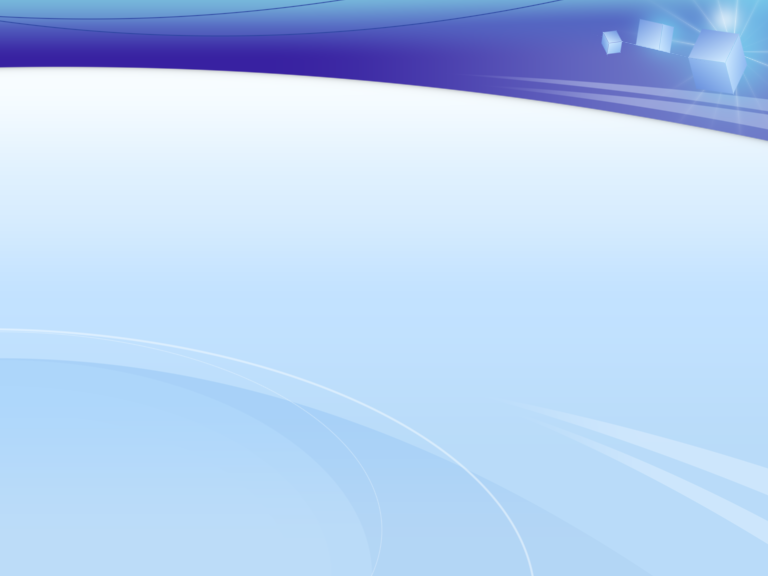
Reproduce this background procedurally as a WebGL 2 fragment shader.

```glsl
#version 300 es
precision highp float;
// A pale blue backdrop under a curved indigo header with glowing cubes.
// Ellipses and parabolas bound the soft layers; tapered ribbons sweep right,
// and each cube is three parallelograms that share one corner.
uniform vec2 u_resolution;
out vec4 outColor;

const vec3 WHITE = vec3(0.97, 0.99, 1.0);
const vec3 PALE = vec3(0.86, 0.935, 0.995);
const vec3 SKY = vec3(0.76, 0.885, 1.0);
const vec3 LOW_SKY = vec3(0.725, 0.86, 0.975);
const vec3 DEEP_SKY = vec3(0.65, 0.815, 0.97);
const vec3 MIST = vec3(0.74, 0.865, 0.975);
const vec3 TEAL = vec3(0.47, 0.73, 0.86);
const vec3 BLUE = vec3(0.33, 0.40, 0.76);
const vec3 INDIGO = vec3(0.22, 0.13, 0.63);
const vec3 LAVENDER = vec3(0.43, 0.47, 0.78);
const vec3 INK = vec3(0.16, 0.26, 0.62);
const vec3 CYAN = vec3(0.48, 0.86, 0.96);
const float EDGE_TOP = 0.884;
const float EDGE_BEND = 0.085;
const float RAY_COUNT = 17.0;
const vec2 GLOW_CENTER = vec2(1.272, 0.91);

float px; // one pixel in canvas heights

float fill(float d) { return smoothstep(px, -px, d); }

float stroke(float d, float halfWidth) { return fill(abs(d) - halfWidth); }

float hash(float n) { return fract(sin(n * 127.1) * 43758.5); }

// Approximate signed distance to an ellipse
float ellipse(vec2 p, vec2 center, vec2 radii) {
  vec2 q = (p - center) / radii;
  return (length(q) - 1.0) * length(q) / max(length(q / radii), 0.001);
}

// Band that widens from its start as it bends downward
float ribbon(vec2 p, vec2 start, float slope, float bend, float spread) {
  float t = p.x - start.x;
  float mid = start.y - slope * t - bend * t * t;
  return fill(abs(p.y - mid) - spread * t) * smoothstep(0.0, 0.3, t);
}

float glow(vec2 p, vec2 center, float size) {
  vec2 q = (p - center) / size;
  return exp(-dot(q, q));
}

// Blend one shaded parallelogram spanned by a and b
vec3 face(vec3 col, vec2 p, vec2 a, vec2 b, vec3 dark, vec3 light) {
  vec2 uv = inverse(mat2(a, b)) * p;
  vec2 edge = abs(uv - 0.5) - 0.5;
  float area = abs(a.x * b.y - a.y * b.x);
  float d = max(edge.x * area / length(b), edge.y * area / length(a));
  vec3 shade = mix(dark, light, clamp(0.5 * (uv.x + uv.y), 0.0, 1.0));
  return mix(col, shade, fill(d));
}

vec3 cube(vec3 col, vec2 p, vec2 a, vec2 b, vec2 c) {
  col = face(col, p, a, c, vec3(0.66, 0.82, 0.97), vec3(0.42, 0.57, 0.87));
  col = face(col, p, b, c, vec3(0.80, 0.91, 1.0), vec3(0.55, 0.72, 0.94));
  return face(col, p, a, b, vec3(0.82, 0.92, 1.0), vec3(0.45, 0.60, 0.88));
}

vec3 body(vec2 p) {
  vec3 col = mix(LOW_SKY, SKY, smoothstep(0.2, 0.48, p.y));
  col = mix(col, PALE, smoothstep(0.46, 0.68, p.y));
  col = mix(col, WHITE, smoothstep(0.64, 0.87, p.y));

  // Broad hill and nested ellipses
  float hill = fill(p.y - 0.378 + 0.294 * p.x * p.x);
  vec3 hillColor = mix(vec3(0.70, 0.835, 0.96), DEEP_SKY, smoothstep(0.05, 0.3, p.y));
  col = mix(col, hillColor, hill * 0.9);
  vec3 inner = mix(MIST, vec3(0.685, 0.845, 0.985), smoothstep(0.05, 0.33, p.y));
  for (int i = 0; i < 3; i++) {
    float k = float(i);
    vec2 radii = vec2(0.646 - 0.07 * k, 0.375 - 0.045 * k);
    col = mix(col, inner, fill(ellipse(p, vec2(0.0), radii)) * (0.75 - 0.2 * k));
  }

  // Thin arcs and right-hand ribbons
  float arc = stroke(ellipse(p, vec2(-0.035, -0.042), vec2(0.9635, 0.4705)), 0.0018);
  float thinArc = stroke(ellipse(p, vec2(0.0, 0.08), vec2(0.663, 0.344)), 0.0007);
  col = mix(col, WHITE, arc * 0.5 + thinArc * 0.3);
  float sweep = ribbon(p, vec2(0.816, 0.318), 0.233, 0.127, 0.045);
  sweep += ribbon(p, vec2(0.868, 0.292), 0.36, 0.2275, 0.043);
  return mix(col, vec3(0.84, 0.92, 0.995), min(sweep, 1.0) * 0.7);
}

vec3 header(vec2 p) {
  float depth = 1.0 - p.y;
  float right = smoothstep(0.45, 1.25, p.x);
  vec3 col = mix(TEAL, BLUE, smoothstep(-0.01, 0.055, depth + 0.015 * right));
  col = mix(col, mix(INDIGO, LAVENDER, right), smoothstep(0.03, 0.105, depth));
  float lineA = depth - 0.033 + 0.174 * pow(p.x - 0.156, 2.0);
  float lineB = depth - 0.0625 + 0.179 * pow(p.x - 0.382, 2.0);
  col = mix(col, TEAL, 0.2 * fill(lineA) + 0.12 * fill(lineB));
  col = mix(col, INK, 0.8 * max(stroke(lineA, 0.0008), stroke(lineB, 0.0008)));
  float sweep = ribbon(p, vec2(0.764, 0.873), 0.06, 0.067, 0.018);
  sweep += ribbon(p, vec2(0.82, 0.853), 0.08, 0.09, 0.025);
  col = mix(col, vec3(0.78, 0.82, 0.94), min(sweep, 1.0) * 0.5);

  // Halo with uneven rays
  vec2 q = p - GLOW_CENTER;
  float turn = (atan(q.y, q.x) / 6.28318 + 0.5) * RAY_COUNT;
  float ray = pow(1.0 - abs(fract(turn) - 0.5) * 2.0, 5.0) * hash(floor(turn));
  col = mix(col, CYAN, 0.75 * glow(p, GLOW_CENTER, 0.085) + 0.65 * glow(p, vec2(1.15, 0.945), 0.04));
  col = mix(col, CYAN, 0.55 * glow(p, vec2(1.32, 0.99), 0.07));
  col = mix(col, WHITE, 0.7 * ray * glow(p, GLOW_CENTER, 0.11));
  return mix(col, WHITE, 0.7 * glow(p, vec2(1.26, 0.965), 0.027));
}

void main() {
  px = 1.0 / u_resolution.y;
  vec2 p = gl_FragCoord.xy * px;
  float edge = p.y - EDGE_TOP + EDGE_BEND * pow(p.x - 0.104, 2.0);
  vec3 col = body(p) * (1.0 - 0.22 * exp(-abs(edge) / 0.004));
  col = mix(col, header(p), fill(-edge));
  col = cube(col, p - vec2(1.259, 0.891), vec2(-0.064, 0.009), vec2(0.024, 0.05), vec2(0.014, -0.054));
  col = cube(col, p - vec2(1.144, 0.913), vec2(-0.04, 0.009), vec2(0.007, 0.045), vec2(0.019, -0.005));
  col = cube(col, p - vec2(1.057, 0.925), vec2(-0.01, 0.019), vec2(0.023, 0.003), vec2(-0.003, -0.019));
  outColor = vec4(col, 1.0);
}
```
